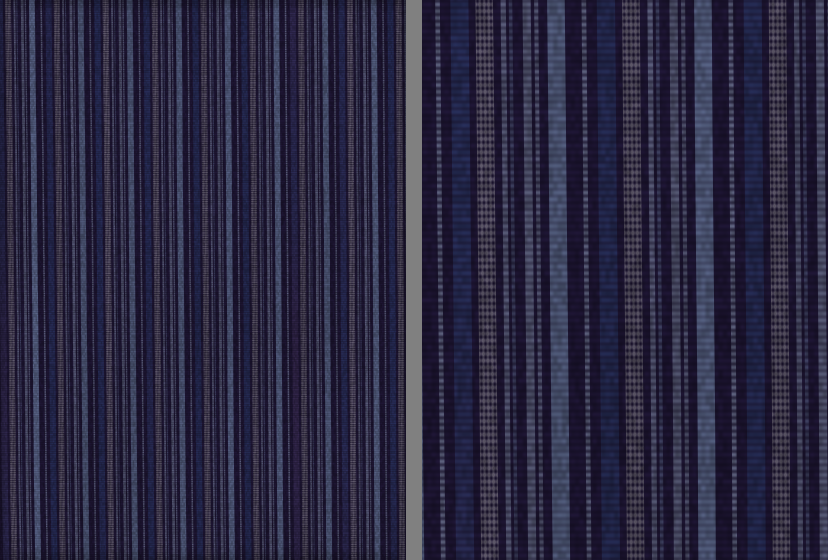
Left: the whole. Right: its middle third, enlarged.
Write a WebGL 2 fragment shader that draws this texture.

```glsl
#version 300 es
precision highp float;

uniform vec2 u_resolution;
out vec4 outColor;

// Layout, in fractions of the canvas
const float REPEATS = 8.34;
const float ANCHOR = 0.4457;   // centre of one broad blue stripe
const float TILT = 0.012;      // lean of the warp over the full height
const float WOBBLE = 0.0012;
const vec2 THREADS = vec2(280.0, 250.0);
const float GRID_PITCH = 33.0; // dot columns per repeat
const float GRAIN = 0.30;
const float REPEAT_VARIATION = 0.14;

// Yarn colours
const vec3 GROUND = vec3(0.097, 0.070, 0.170);
const vec3 BLUE = vec3(0.295, 0.335, 0.450);
const vec3 SLATE = vec3(0.310, 0.325, 0.420);
const vec3 GREY = vec3(0.330, 0.310, 0.370);
const vec3 NAVY = vec3(0.135, 0.160, 0.310);
const vec3 PLUM = vec3(0.190, 0.115, 0.230);

// Stripes: centre, half width, strength, depth of the dotted weave
const int STRIPES = 8;
const int NAVY_STRIPE = 2;
const int GRID_STRIPE = 3;
const vec4 STRIPE[STRIPES] = vec4[](
    vec4(0.000, 0.060, 0.88, 0.14),
    vec4(0.190, 0.016, 0.68, 0.50),
    vec4(0.340, 0.062, 0.80, 0.30),
    vec4(0.510, 0.060, 0.64, 0.55),
    vec4(0.640, 0.018, 0.72, 0.30),
    vec4(0.690, 0.012, 0.40, 0.40),
    vec4(0.800, 0.028, 0.78, 0.25),
    vec4(0.865, 0.014, 0.62, 0.45));
const vec3 YARN[STRIPES] = vec3[](BLUE, SLATE, NAVY, GREY, SLATE, BLUE, SLATE, SLATE);

const float PI = 3.14159265;

float hash(vec2 p) {
    vec3 q = fract(p.xyx * vec3(0.1031, 0.1030, 0.0973));
    q += dot(q, q.yzx + 33.33);
    return fract((q.x + q.y) * q.z);
}

float noise(vec2 p) {
    vec2 i = floor(p), f = fract(p);
    f = f * f * (3.0 - 2.0 * f);
    return mix(mix(hash(i), hash(i + vec2(1, 0)), f.x),
               mix(hash(i + vec2(0, 1)), hash(i + vec2(1, 1)), f.x), f.y);
}

// Cosine wave averaged over one pixel; t and footprint are in cycles
float thread(float t, float footprint) {
    float a = PI * footprint;
    return cos(2.0 * PI * t) * max(sin(a) / a, 0.0) * step(footprint, 1.0);
}

// Share of a pixel covered by a band
float band(float d, float halfWidth, float pixel) {
    float overlap = min(d + 0.5 * pixel, halfWidth) - max(d - 0.5 * pixel, -halfWidth);
    return clamp(overlap / pixel, 0.0, 1.0);
}

void main() {
    vec2 uv = gl_FragCoord.xy / u_resolution;
    vec2 pixel = 1.0 / u_resolution;

    // Leaning, slightly uneven warp
    float lean = TILT * (1.3 - 0.6 * uv.x) * (uv.y - 0.5);
    float drift = WOBBLE * (noise(uv * vec2(5.0, 7.0)) - 0.5);
    float x = (uv.x - ANCHOR + lean + drift) * REPEATS;
    float repeatPixel = REPEATS * pixel.x;

    float weft = thread(uv.y * THREADS.y, pixel.y * THREADS.y);
    vec3 color = GROUND * (1.0 + 0.10 * weft);

    // Lay the stripes over the ground
    for (int i = 0; i < STRIPES; i++) {
        vec4 s = STRIPE[i];
        float repeatIndex = round(x - s.x);
        float d = x - s.x - repeatIndex;
        float luck = hash(vec2(repeatIndex + 40.0, float(i) * 7.0 + 3.0));
        float dots = weft;
        vec3 yarn = YARN[i];
        if (i == GRID_STRIPE) {
            dots += thread(d * GRID_PITCH, repeatPixel * GRID_PITCH);
        }
        if (i == NAVY_STRIPE) {
            float redness = luck + 0.5 * noise(vec2(repeatIndex + 40.0, uv.y * 3.0));
            yarn = mix(NAVY, PLUM, 0.7 * smoothstep(0.6, 1.2, redness));
        }
        yarn *= 1.0 + REPEAT_VARIATION * (luck - 0.5);
        float ink = clamp(s.z * (1.0 + s.w * dots), 0.0, 1.0);
        color = mix(color, yarn, ink * band(d, s.y, repeatPixel));
    }

    // Fibre grain, soft fading and darker borders
    float fibre = noise(uv * THREADS) - 0.5;
    float fade = noise(uv * vec2(4.0, 5.0) + 9.0) - 0.5;
    color *= 1.0 + GRAIN * fibre + 0.08 * fade;
    vec2 border = smoothstep(vec2(0.0), vec2(0.025), min(uv, 1.0 - uv));
    color *= mix(0.82, 1.0, border.x * border.y);

    outColor = vec4(color, 1.0);
}
```
